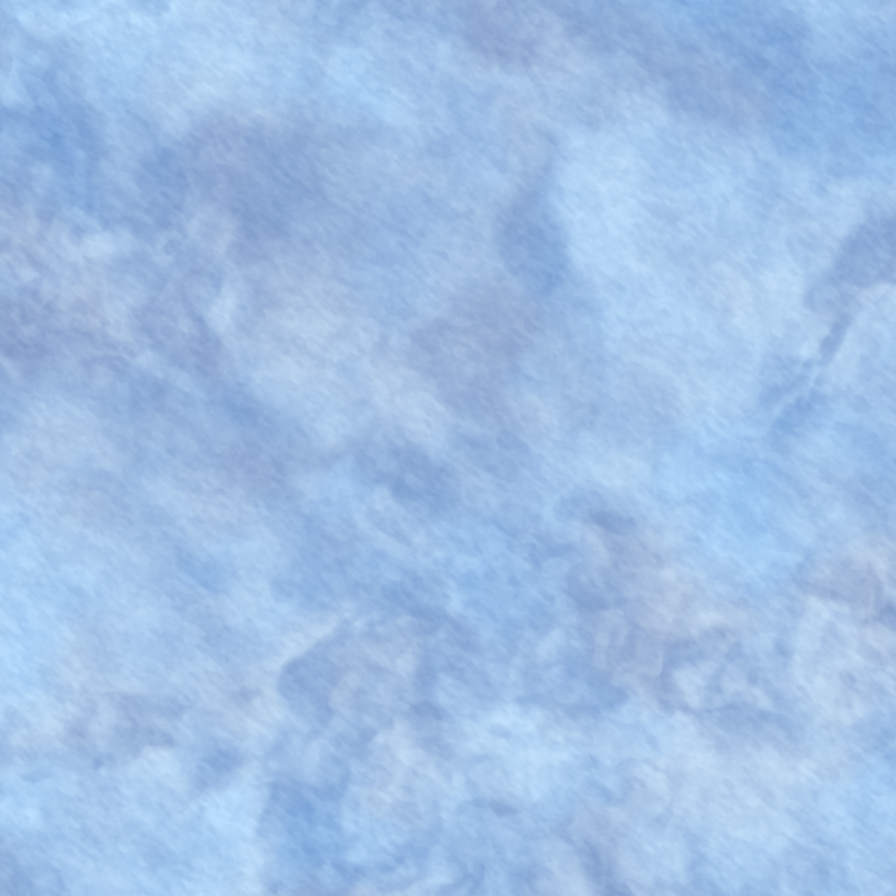
Reproduce this texture procedurally as a WebGL 1 fragment shader.

```glsl
precision highp float;
// Soft blue cloud cover with darker hollows, pale puffs and a lavender haze.
// Layers of smooth cellular noise are warped for fluffy outlines, then
// crossed by fine slanted streaks; tone and hue shift a mean sky colour.

#define PATCH_SCALE 5.6
#define PUFF_SCALE 24.0
#define HAZE_SCALE 6.5
#define WARP 0.030
#define STREAK_GAIN 0.30
#define GRAIN_GAIN 0.36
#define SPECKLE_GAIN 0.20
#define FLOW_ANGLE -0.66
#define SKY_MEAN vec3(0.616, 0.742, 0.893)
#define TONE_AXIS vec3(0.068, 0.064, 0.042)
#define HAZE_AXIS vec3(0.019, -0.010, -0.026)

uniform vec2 u_resolution;

vec3 hash3(vec2 cell) {
  vec3 h = fract(cell.xyx * vec3(0.1031, 0.1030, 0.0973));
  h += dot(h, h.yxz + 33.33);
  return fract((h.xxy + h.yzz) * h.zyx);
}

// Smooth Voronoi: random cell values blended by distance, from -1 to 1.
// A higher crispness gives flatter cells with tighter borders.
float cells(vec2 p, float crispness) {
  vec2 base = floor(p);
  vec2 local = p - base;
  float total = 0.0;
  float weights = 0.0;
  for (int y = -1; y <= 1; y++) {
    for (int x = -1; x <= 1; x++) {
      vec2 offset = vec2(float(x), float(y));
      vec3 rnd = hash3(base + offset);
      vec2 d = offset + 0.1 + 0.8 * rnd.xy - local;
      float w = exp(-crispness * dot(d, d));
      total += w * (2.0 * rnd.z - 1.0);
      weights += w;
    }
  }
  return total / weights;
}

vec2 cells2(vec2 p) {
  return vec2(cells(p, 5.0), cells(p + 37.4, 5.0));
}

void main() {
  vec2 uv = gl_FragCoord.xy / min(u_resolution.x, u_resolution.y);

  // Coordinates along and across the slanted drift
  float c = cos(FLOW_ANGLE);
  float s = sin(FLOW_ANGLE);
  vec2 flow = vec2(c * uv.x + s * uv.y, c * uv.y - s * uv.x);

  // Two sizes of warp make the outlines billow
  vec2 warped = flow + WARP * cells2(flow * 8.0 + 3.0);
  warped += 0.4 * WARP * cells2(flow * 29.0 + 11.0);

  // Broad hollows and banks, then middle-sized lumps
  vec2 stretched = warped * vec2(0.85, 1.1);
  float tone = 1.05 * cells(stretched * PATCH_SCALE + 17.0, 8.0);
  tone += 0.80 * cells(stretched * PATCH_SCALE * 2.1 + 53.0, 7.0);

  // Small puffs gather in some regions and leave others smooth
  float region = smoothstep(-0.4, 0.5, cells(warped * 4.0 + 71.0, 5.0));
  float puffs = cells(warped * PUFF_SCALE + 5.0, 6.0);
  puffs += 0.7 * cells(warped * PUFF_SCALE * 2.1 + 29.0, 6.0);
  tone += mix(0.3, 0.95, region) * puffs;

  // Haze sits between the puffs; broad tones are limited softly
  float haze = cells(warped * HAZE_SCALE + 43.0, 5.0) + 0.3 * (region - 0.5);
  haze += 0.45 * cells(warped * HAZE_SCALE * 3.0 + 61.0, 5.0);
  tone = tone / sqrt(1.0 + 0.18 * tone * tone);

  // Drifting streaks, finer slanted grain and a faint speckle
  tone += STREAK_GAIN * cells(flow * vec2(24.0, 58.0) + 91.0, 6.0);
  tone += GRAIN_GAIN * cells(flow * vec2(82.0, 170.0) + 7.0, 6.0);
  tone += SPECKLE_GAIN * cells(flow * vec2(190.0, 260.0) + 23.0, 6.0);

  gl_FragColor = vec4(SKY_MEAN + TONE_AXIS * tone + HAZE_AXIS * haze, 1.0);
}
```
